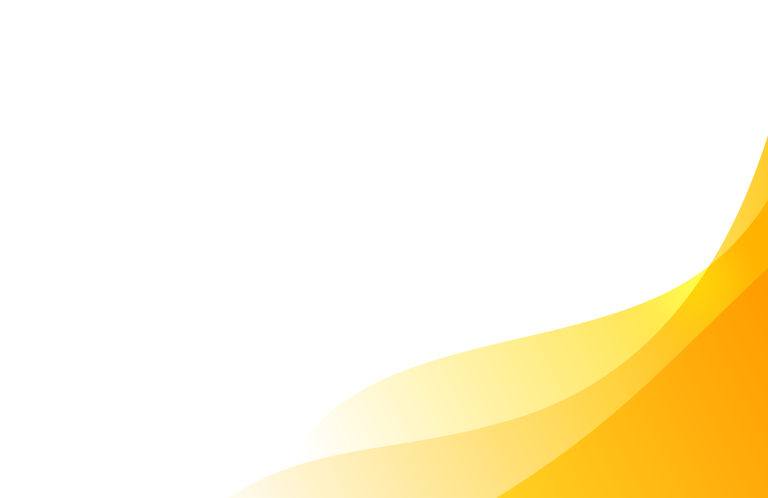
Reproduce this background procedurally as a WebGL 2 fragment shader.

```glsl
#version 300 es
precision highp float;

uniform vec2 u_resolution;
out vec4 outColor;

// Layout, in units of the canvas height
const float ASPECT = 1.542;
const vec2 GLOW_CENTER = vec2(1.392, 0.432);
const float GLOW_RADIUS = 0.09;
const float GRADIENT_TILT = 0.5;

// Gradient spans along the tilted axis
const vec2 VEIL_SPAN = vec2(0.645, 1.494);
const vec2 RIBBON_SPAN = vec2(0.482, 1.313);
const float RIBBON_END = 1.755;
const vec2 HILL_SPAN = vec2(1.026, 1.751);
const vec2 SLIVER_SPAN = vec2(1.434, 1.542);

// Palette
const vec3 WHITE = vec3(1.0);
const vec3 VEIL_YELLOW = vec3(1.0, 0.898, 0.314);
const vec3 RIBBON_PALE = vec3(1.0, 0.980, 0.920);
const vec3 RIBBON_GOLD = vec3(1.0, 0.835, 0.270);
const vec3 RIBBON_AMBER = vec3(1.0, 0.698, 0.0);
const vec3 SLIVER_LIGHT = vec3(1.0, 0.870, 0.333);
const vec3 SLIVER_GOLD = vec3(1.0, 0.800, 0.176);
const vec3 HILL_GOLD = vec3(1.0, 0.812, 0.130);
const vec3 HILL_ORANGE = vec3(1.0, 0.612, 0.0);
const vec3 GLOW_LEMON = vec3(1.0, 0.985, 0.300);
const vec3 GLOW_GOLD = vec3(1.0, 0.880, 0.0);

vec2 bezier(vec2 a, vec2 b, vec2 c, vec2 d, float t) {
    float s = 1.0 - t;
    return s * s * s * a + 3.0 * s * s * t * b + 3.0 * s * t * t * c + t * t * t * d;
}

// Height of a Bezier curve at x, by bisection (x grows along the curve)
float curveHeight(float x, vec2 a, vec2 b, vec2 c, vec2 d) {
    float t = 0.5;
    float stepSize = 0.25;
    for (int i = 0; i < 20; i++) {
        t += bezier(a, b, c, d, t).x < x ? stepSize : -stepSize;
        stepSize *= 0.5;
    }
    return bezier(a, b, c, d, t).y;
}

float veilHeight(float x) {
    vec2 join = vec2(1.104, 0.335);
    return x < join.x
        ? curveHeight(x, vec2(0.582, 0.076), vec2(0.679, 0.247), vec2(0.884, 0.283), join)
        : curveHeight(x, join, vec2(1.305, 0.384), vec2(1.436, 0.434), vec2(1.542, 0.598));
}

float ribbonHeight(float x) {
    vec2 join = vec2(1.004, 0.151);
    return x < join.x
        ? curveHeight(x, vec2(0.458, 0.0), vec2(0.616, 0.108), vec2(0.803, 0.092), join)
        : curveHeight(x, join, vec2(1.229, 0.209), vec2(1.430, 0.373), vec2(1.542, 0.729));
}

float hillHeight(float x) {
    return curveHeight(x, vec2(0.996, 0.0), vec2(1.235, 0.147), vec2(1.335, 0.267), vec2(1.542, 0.462));
}

// Smooth coverage of the area below a curve
float below(float d) {
    float width = length(vec2(dFdx(d), dFdy(d)));
    return clamp(0.5 - d / max(width, 1e-5), 0.0, 1.0);
}

float ramp(vec2 span, float v) {
    return clamp((v - span.x) / (span.y - span.x), 0.0, 1.0);
}

void main() {
    vec2 p = gl_FragCoord.xy / u_resolution * vec2(ASPECT, 1.0);
    float axis = p.x + GRADIENT_TILT * p.y;

    float inVeil = below(p.y - veilHeight(p.x));
    float inRibbon = below(p.y - ribbonHeight(p.x));
    float inHill = below(p.y - hillHeight(p.x));

    // Light where the two waves cross
    vec2 g = (p - GLOW_CENTER) / GLOW_RADIUS;
    float glow = exp(-dot(g, g));

    // Pale upper wave
    vec3 veil = mix(WHITE, VEIL_YELLOW, ramp(VEIL_SPAN, axis));
    veil = mix(veil, GLOW_LEMON, 0.9 * glow);

    // Golden wave, lighter where it rises past the upper one
    vec3 ribbon = mix(RIBBON_PALE, RIBBON_GOLD, ramp(RIBBON_SPAN, axis));
    ribbon = mix(ribbon, RIBBON_AMBER, ramp(vec2(RIBBON_SPAN.y, RIBBON_END), axis));
    ribbon = mix(ribbon, GLOW_GOLD, 0.6 * glow);
    vec3 sliver = mix(SLIVER_LIGHT, SLIVER_GOLD, ramp(SLIVER_SPAN, p.x));

    // Orange slope in the corner
    vec3 hill = mix(HILL_GOLD, HILL_ORANGE, ramp(HILL_SPAN, axis));

    vec3 color = mix(WHITE, veil, inVeil);
    color = mix(color, mix(sliver, ribbon, inVeil), inRibbon);
    color = mix(color, hill, inHill);
    outColor = vec4(color, 1.0);
}
```
